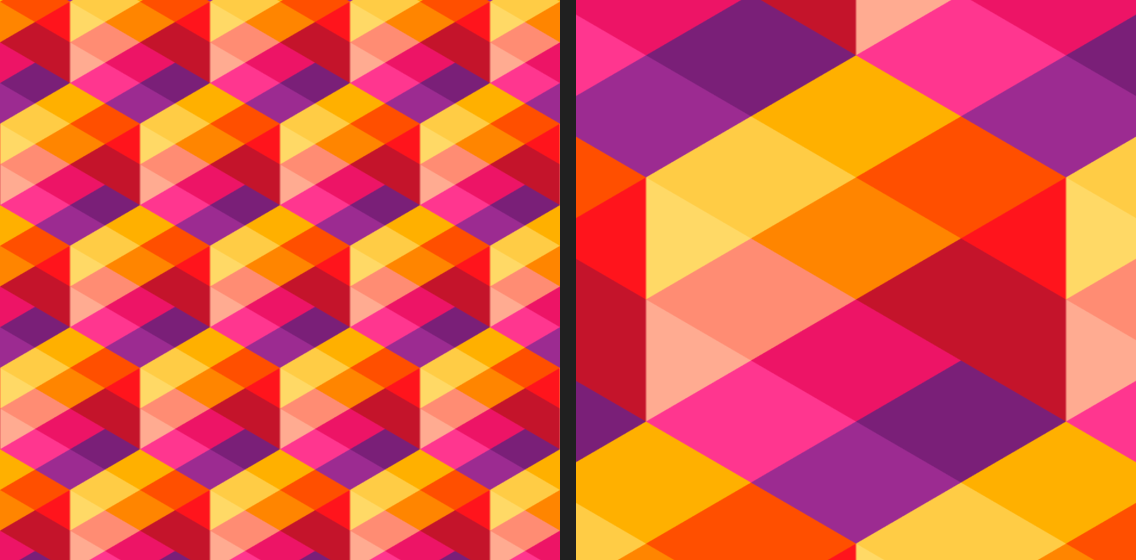
Left: the whole. Right: its middle third, enlarged.
Reproduce this pattern procedurally as a WebGL 2 fragment shader.

```glsl
#version 300 es
precision highp float;
// Staggered hexagons, four across, each split by two diagonal families
// into flat rhombi and half rhombi. A point is folded into its hexagon,
// then its skewed coordinates pick one of fourteen facet colours.

uniform vec2 u_resolution;
out vec4 fragColor;

// Facets ordered by rising diagonal, then by falling diagonal.
const vec3 FACETS[14] = vec3[14](
    vec3(0.61, 0.17, 0.57), vec3(1.00, 0.21, 0.56), vec3(1.00, 0.67, 0.57),
    vec3(0.48, 0.12, 0.47), vec3(0.93, 0.08, 0.40), vec3(1.00, 0.55, 0.45), vec3(1.00, 0.85, 0.40),
    vec3(0.77, 0.08, 0.17), vec3(0.77, 0.08, 0.17), vec3(1.00, 0.52, 0.00), vec3(1.00, 0.80, 0.27),
    vec3(1.00, 0.08, 0.11), vec3(1.00, 0.31, 0.00), vec3(1.00, 0.69, 0.00));

// Offset from the nearest hexagon centre: x in -1..1, y in -2..2.
vec2 foldToHexagon(vec2 p) {
    vec2 period = vec2(2.0, 6.0);
    vec2 evenRow = mod(p + 0.5 * period, period) - 0.5 * period;
    vec2 oddRow = mod(p, period) - 0.5 * period;
    return abs(evenRow.x) + abs(evenRow.y) < 2.0 ? evenRow : oddRow;
}

vec3 facetColor(vec2 uv) {
    vec2 q = foldToHexagon((uv - vec2(0.125, 0.7064)) / vec2(0.125, 0.07266));
    ivec2 cell = clamp(ivec2(floor(vec2(q.y + q.x, q.y - q.x))) + 2, 0, 3);
    int index = cell.x * 4 + cell.y;
    // Skip the two grid corners that fall outside the hexagon.
    return FACETS[index - int(index > 3) - int(index > 12)];
}

void main() {
    // Average a 4 by 4 grid of samples to smooth the edges.
    vec3 total = vec3(0.0);
    for (int i = 0; i < 16; i++) {
        vec2 jitter = (vec2(i % 4, i / 4) - 1.5) * 0.35;
        total += facetColor((gl_FragCoord.xy + jitter) / u_resolution);
    }
    fragColor = vec4(total / 16.0, 1.0);
}
```
